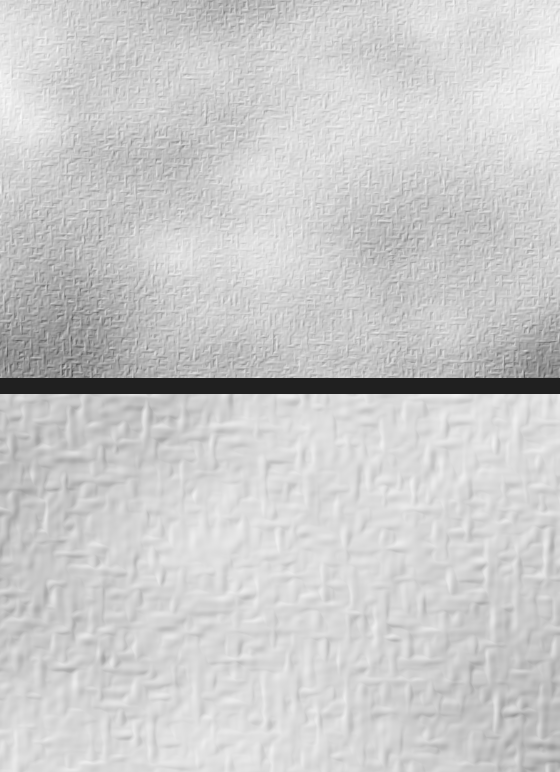
Top: the whole. Bottom: its middle third, enlarged.
Write a Shadertoy shader that draws this texture.

```glsl
// Pale grey embossed canvas paper under soft, cloudy light.
// The higher of two crossed streak noises forms the weave; its slope gives
// the relief. Fractal noise and a few broad glows and shadows form the clouds.

#define BASE_GREY     0.797
#define CLOUD_SCALE   vec2(2.5, 3.8)
#define CLOUD_DEPTH   0.29
#define SPOT_DEPTH    0.77
#define THREAD_COUNT  152.0
#define THREAD_LENGTH 2.9
#define FIBRE_HEIGHT  0.35
#define RELIEF_STEP   0.0024
#define RELIEF_DEPTH  0.25
#define CREASE_DEPTH  0.10

float hash(vec2 p) {
    return fract(sin(dot(p, vec2(127.1, 311.7))) * 43758.5453);
}

float noise(vec2 p) {
    vec2 cell = floor(p);
    vec2 f = fract(p);
    f = f * f * (3.0 - 2.0 * f);
    float low = mix(hash(cell), hash(cell + vec2(1.0, 0.0)), f.x);
    float high = mix(hash(cell + vec2(0.0, 1.0)), hash(cell + vec2(1.0, 1.0)), f.x);
    return mix(low, high, f.y);
}

float fbm(vec2 p) {
    float sum = 0.0;
    float weight = 0.5;
    for (int octave = 0; octave < 6; octave++) {
        sum += weight * noise(p);
        p = mat2(1.6, 1.2, -1.2, 1.6) * p + 7.3;
        weight *= 0.5;
    }
    return sum;
}

// Height along one thread, shifted so that neighbours do not line up
float strand(float column, float along) {
    along += 17.0 * hash(vec2(column, 5.0));
    float knot = floor(along);
    float f = smoothstep(0.0, 1.0, fract(along));
    return mix(hash(vec2(column, knot)), hash(vec2(column, knot + 1.0)), f);
}

// Parallel threads: x runs across them, y along them
float threads(vec2 p) {
    p *= vec2(1.0, 1.0 / THREAD_LENGTH);
    float column = floor(p.x);
    float f = smoothstep(0.0, 1.0, fract(p.x));
    return mix(strand(column, p.y), strand(column + 1.0, p.y), f);
}

// Whichever thread lies on top hides the other; loose fibres roughen both
float weave(vec2 p) {
    p *= THREAD_COUNT;
    p += 0.7 * vec2(noise(p * 0.13), noise(p * 0.13 + 31.0));
    float cloth = max(threads(p), threads(p.yx + 411.0));
    return cloth + FIBRE_HEIGHT * noise(p * 0.9 + 63.0);
}

// Broad soft spot of light or shade
float spot(vec2 uv, vec2 center, vec2 radius) {
    vec2 d = (uv - center) / radius;
    return exp(-dot(d, d));
}

float clouds(vec2 uv, vec2 p) {
    float haze = fbm(p * CLOUD_SCALE + 3.7) - 0.49;
    // Ragged outlines for the spots
    uv += 0.12 * (vec2(fbm(p * 5.0 + 11.0), fbm(p * 5.0 + 47.0)) - 0.49);
    // Light from the sides and below the centre
    float light = 0.20 * spot(uv, vec2(0.00, 0.76), vec2(0.14, 0.30));
    light += 0.09 * spot(uv, vec2(1.00, 0.70), vec2(0.18, 0.45));
    light += 0.08 * spot(uv, vec2(0.50, 0.20), vec2(0.15, 0.16));
    // Shade in the lower corners, at the top and across the middle
    light -= 0.26 * spot(uv, vec2(0.00, 0.00), vec2(0.24, 0.28));
    light -= 0.32 * spot(uv, vec2(1.00, 0.00), vec2(0.14, 0.16));
    light -= 0.20 * spot(uv, vec2(0.43, 1.02), vec2(0.17, 0.09));
    light -= 0.07 * spot(uv, vec2(0.29, 0.54), vec2(0.12, 0.14));
    light -= 0.06 * spot(uv, vec2(0.74, 0.38), vec2(0.14, 0.20));
    return BASE_GREY + CLOUD_DEPTH * haze + SPOT_DEPTH * light;
}

void mainImage(out vec4 fragColor, in vec2 fragCoord) {
    vec2 uv = fragCoord / iResolution.xy;
    vec2 p = fragCoord / iResolution.y;

    float tone = clouds(uv, p);

    // Slope of the weave, lit from the upper left
    vec2 toLight = RELIEF_STEP * vec2(-0.5, 0.5);
    float slope = weave(p - toLight) - weave(p + toLight);

    // Creases darken more than ridges lighten
    float crease = max(-slope - 0.12, 0.0);
    float relief = RELIEF_DEPTH * slope - CREASE_DEPTH * crease;

    // Bright paper washes out the relief, shade deepens it
    float contrast = mix(1.55, 0.35, smoothstep(0.55, 1.0, tone));
    float grey = tone + 0.004 + relief * contrast;

    fragColor = vec4(vec3(clamp(grey, 0.0, 1.0)), 1.0);
}
```
